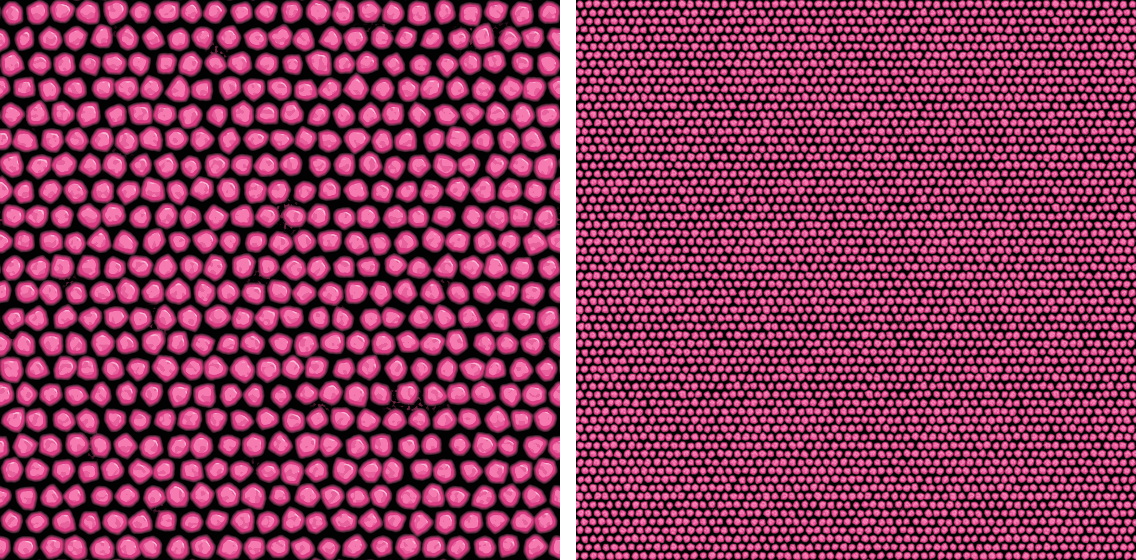
Left: one tile. Right: repeated 3 by 3.
A WebGL 1 fragment shader for this pattern:

```glsl
precision highp float;
// Staggered rows of rounded, faceted pink pebbles glowing softly on black.

uniform vec2 u_resolution;

const float REPEATS = 22.0;
const float SIDES = 7.0;
const float TAU = 6.28319;

const vec3 BLACK = vec3(0.008, 0.006, 0.008);
const vec3 HALO = vec3(0.32, 0.16, 0.23);
const vec3 RIM_DARK = vec3(0.60, 0.19, 0.36);
const vec3 RIM = vec3(0.86, 0.24, 0.52);
const vec3 FACE = vec3(0.96, 0.48, 0.69);
const vec3 FACE_SHADE = vec3(0.89, 0.35, 0.59);
const vec3 GLINT = vec3(0.96, 0.73, 0.82);

vec2 hash2(vec2 p) {
  vec3 q = fract(p.xyx * vec3(0.1031, 0.1030, 0.0973));
  q += dot(q, q.yzx + 33.33);
  return fract((q.xx + q.yz) * q.zy);
}

float cornerSlope(vec2 corner, vec2 offset, float period) {
  float angle = TAU * hash2(mod(corner, period) + 7.0).x;
  return dot(vec2(cos(angle), sin(angle)), offset);
}

// Gradient noise that wraps after a whole number of cells.
float gradientNoise(vec2 p, float period) {
  vec2 i = floor(p);
  vec2 f = p - i;
  vec2 w = f * f * f * (f * (f * 6.0 - 15.0) + 10.0);
  vec2 e = vec2(1.0, 0.0);
  float low = mix(cornerSlope(i, f, period),
                  cornerSlope(i + e.xy, f - e.xy, period), w.x);
  float high = mix(cornerSlope(i + e.yx, f - e.yx, period),
                   cornerSlope(i + e.xx, f - e.xx, period), w.x);
  return mix(low, high, w.y);
}

// Rounded irregular polygon: a smooth maximum of jittered half-planes.
float pebbleDistance(vec2 p, vec2 id) {
  const float sharpness = 21.0;
  vec2 character = hash2(id + 3.0);
  float size = 0.362 + 0.05 * (character.x - 0.5);
  float total = 0.0;
  for (float i = 0.0; i < SIDES; i++) {
    vec2 h = hash2(id + vec2(37.0, 71.0) * (i + 1.0));
    float angle = TAU * (i + character.y + 0.65 * (h.x - 0.5)) / SIDES;
    float side = dot(p, vec2(cos(angle), sin(angle))) - size - 0.10 * (h.y - 0.5);
    total += exp(sharpness * side);
  }
  return log(total) / sharpness;
}

// Nearest pebble in the brick grid: distance, then position from its centre.
vec3 nearestPebble(vec2 g) {
  vec3 nearest = vec3(10.0, 0.0, 0.0);
  for (float j = -1.0; j <= 1.0; j++) {
    float row = floor(g.y) + j;
    float stagger = 0.5 * mod(row, 2.0);
    for (float i = -1.0; i <= 1.0; i++) {
      float column = floor(g.x - stagger + 0.5) + i;
      vec2 id = mod(vec2(column, row), REPEATS);
      vec2 jitter = (hash2(id + 19.0) - 0.5) * vec2(0.14, 0.10);
      vec2 local = g - vec2(column + stagger, row + 0.5) - jitter;
      float d = pebbleDistance(local, id);
      if (d < nearest.x) nearest = vec3(d, local);
    }
  }
  return nearest;
}

// Soft falloff from the saturated rim through the halo to black.
vec3 rimColor(float d) {
  vec3 color = mix(RIM, RIM_DARK, smoothstep(-0.015, 0.045, d));
  color = mix(color, HALO, smoothstep(0.03, 0.085, d));
  return mix(color, BLACK, smoothstep(0.07, 0.135, d));
}

// Bright face with uneven facets, darker below and glinting at upper right.
vec3 addFace(vec3 color, float d, vec2 local, float facet, float aa) {
  float edge = d + 0.06 * facet - 0.05 * local.y;
  float inside = 1.0 - smoothstep(-0.085 - aa, -0.085 + aa, edge);
  float shade = smoothstep(0.12, 0.12 + 2.0 * aa, facet - 0.55 * local.y);
  vec3 face = mix(FACE, FACE_SHADE, 0.75 * shade);
  color = mix(color, face, inside);
  float band = 1.0 - smoothstep(0.008, 0.02 + aa, abs(d + 0.11));
  float lit = smoothstep(0.12, 0.22, dot(local, vec2(0.6, 0.8)));
  return mix(color, GLINT, band * lit * smoothstep(-0.12, 0.12, facet));
}

// Rare patches of fine pink crumbs between the pebbles.
float crumbs(vec2 uv) {
  float patchMask = smoothstep(0.36, 0.50, gradientNoise(uv * 9.0, 9.0));
  float speck = smoothstep(0.08, 0.30, gradientNoise(uv * 154.0, 154.0));
  return patchMask * speck;
}

void main() {
  vec2 uv = gl_FragCoord.xy / u_resolution;
  float aa = REPEATS / min(u_resolution.x, u_resolution.y);
  vec3 pebble = nearestPebble(uv * REPEATS);
  float facet = gradientNoise(uv * 88.0, 88.0);
  float d = pebble.x + 0.018 * gradientNoise(uv * 132.0, 132.0);
  vec3 color = rimColor(d);
  color = addFace(color, d, pebble.yz, facet, 0.6 * aa);
  color = mix(color, RIM_DARK, 0.7 * crumbs(uv) * smoothstep(0.04, 0.09, d));
  gl_FragColor = vec4(color, 1.0);
}
```
